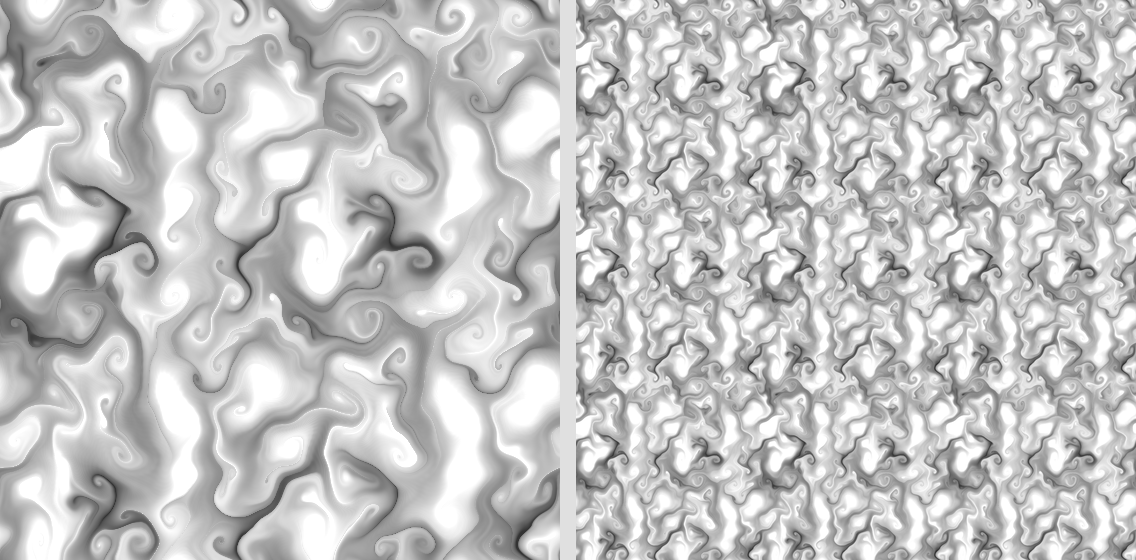
Left: one tile. Right: repeated 3 by 3.
Give the GLSL for this texture, as a Shadertoy shader.

```glsl
// Soft grey swirling smoke: noise smeared along a curling flow, two by two repeats.

const float REPEATS = 2.0;         // repeats across and down
const float CELLS = 4.0;           // flow cells along one repeat
const float FLOW_DETAIL = 0.3;     // weight of the small eddies
const float FLOW_VARIATION = 0.3;  // flow that differs between repeats
const float TONE_VARIATION = 0.55; // shading that differs between repeats
const int   TRAIL_STEPS = 20;      // samples along each streak
const float TRAIL_STEP = 0.075;    // step length in cells
const int   OCTAVES = 4;
const float OCTAVE_GAIN = 0.7;
const float RIM_WEIGHT = 1.0;      // dark rims between the bright eddies
const float RIM_LEVEL = 0.21;      // mean rim value
const float RIM_SOFTNESS = 0.05;
const float MEAN_GREY = 0.80;
const float CONTRAST = 0.66;
const float CONTRAST_DRIFT = 0.6;  // broad changes of contrast
const float DARKEST = 0.2;
const float TAU = 6.28318;

// Unit gradient of a lattice point that wraps after a whole period.
vec2 latticeGradient(vec2 cell, float period, float seed) {
    uvec2 v = uvec2(mod(cell, period)) + uvec2(uint(seed) * 37u, uint(seed) * 91u);
    v = v * 1664525u + 1013904223u;
    v.x += v.y * 1664525u;
    v.y += v.x * 1664525u;
    v ^= v >> 16u;
    v.x += v.y * 1664525u;
    v.x ^= v.x >> 16u;
    float angle = TAU * float(v.x & 65535u) / 65536.0;
    return vec2(cos(angle), sin(angle));
}

// Periodic gradient noise: value in x, slope in yz.
vec3 gradientNoise(vec2 p, float period, float seed) {
    vec2 i = floor(p);
    vec2 f = p - i;
    vec2 u = f * f * f * (f * (f * 6.0 - 15.0) + 10.0);
    vec2 du = 30.0 * f * f * (f * (f - 2.0) + 1.0);
    vec2 ga = latticeGradient(i, period, seed);
    vec2 gb = latticeGradient(i + vec2(1, 0), period, seed);
    vec2 gc = latticeGradient(i + vec2(0, 1), period, seed);
    vec2 gd = latticeGradient(i + vec2(1, 1), period, seed);
    float a = dot(ga, f);
    float b = dot(gb, f - vec2(1, 0));
    float c = dot(gc, f - vec2(0, 1));
    float d = dot(gd, f - vec2(1, 1));
    float k = a - b - c + d;
    float value = a + u.x * (b - a) + u.y * (c - a) + u.x * u.y * k;
    vec2 slope = ga + u.x * (gb - ga) + u.y * (gc - ga)
               + u.x * u.y * (ga - gb - gc + gd)
               + du * (u.yx * k + vec2(b, c) - a);
    return vec3(value, slope);
}

// Stream function of the flow: value in x, slope in yz.
vec3 streamFunction(vec2 p) {
    vec3 broad = gradientNoise(p, CELLS, 1.0);
    vec3 eddies = gradientNoise(p * 2.0, CELLS * 2.0, 2.0);
    vec3 unique = gradientNoise(p, CELLS * REPEATS, 3.0);
    return broad + FLOW_DETAIL * eddies * vec3(1, 2, 2) + FLOW_VARIATION * unique;
}

// Shading before it is smeared by the flow.
float smokeShade(vec2 p) {
    float shade = TONE_VARIATION * gradientNoise(p + 0.5, CELLS * REPEATS, 4.0).x;
    float weight = 1.0;
    float scale = 1.0;
    for (int i = 0; i < OCTAVES; i++) {
        float seed = 5.0 + float(i);
        vec2 offset = vec2(0.37, 0.61) * seed;
        shade += weight * gradientNoise(p * scale + offset, CELLS * scale, seed).x;
        weight *= OCTAVE_GAIN;
        scale *= 2.0;
    }
    return shade;
}

void mainImage(out vec4 fragColor, in vec2 fragCoord) {
    vec2 uv = fragCoord / iResolution.xy;
    vec2 start = uv * CELLS * REPEATS;

    // Bright eddies parted by dark rims
    float stream = streamFunction(start).x;
    float rim = sqrt(stream * stream + RIM_SOFTNESS * RIM_SOFTNESS) - RIM_LEVEL;

    // Streaks: average the shading along the flow
    vec2 p = start;
    float streaks = 0.0;
    for (int i = 0; i < TRAIL_STEPS; i++) {
        streaks += smokeShade(p);
        vec2 slope = streamFunction(p).yz;
        p += TRAIL_STEP * vec2(slope.y, -slope.x);
    }
    streaks /= float(TRAIL_STEPS);

    // Tone, with contrast that drifts over the canvas
    float drift = 1.0 + CONTRAST_DRIFT * gradientNoise(uv * 2.0, 2.0, 11.0).x;
    float grey = MEAN_GREY + CONTRAST * drift * (streaks + RIM_WEIGHT * rim);
    fragColor = vec4(vec3(clamp(grey, DARKEST, 1.0)), 1.0);
}
```
